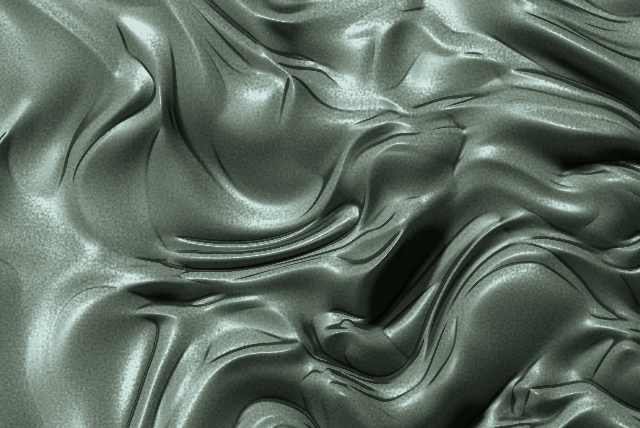
Write a Shadertoy shader that draws this texture.

```glsl
// Crumpled sage green leather: swirling soft folds, satin sheen, dark creases and fine grain.

const vec3  LIGHT        = vec3(-0.45, 0.75, 0.90); // towards the lamp, upper left
const float AMBIENT      = 0.175;
const float DIFFUSE      = 0.43;
const float SHEEN        = 0.21;   // broad satin reflection
const float GLINT        = 0.12;   // tight highlight on the crests
const float SHADOW       = 0.70;
const float SHADOW_SLOPE = 0.88;   // rise that blocks the lamp
const float CREASE       = 0.60;   // darkening inside tight valleys
const float WARP         = 0.36;
const float CURL         = 0.15;
const float FOLD_HEIGHT  = 0.27;
const float RIDGE_HEIGHT = 0.15;
const float PLEAT_HEIGHT = 0.055;
const float GRAIN_SCALE  = 165.0;
const float GRAIN_DEPTH  = 0.13;
const float GRAIN_TONE   = 0.20;
const float STEP         = 0.004;  // slope sampling distance

// Leather tones, evenly spaced in brightness.
const float TONE_DARKEST = 0.09;
const float TONE_SPACING = 0.134;
const vec3 TONES[7] = vec3[7](
    vec3(0.07, 0.09, 0.07), vec3(0.18, 0.22, 0.19), vec3(0.31, 0.36, 0.31),
    vec3(0.42, 0.48, 0.43), vec3(0.54, 0.61, 0.56), vec3(0.67, 0.76, 0.73),
    vec3(0.82, 0.90, 0.88));

vec2 hash22(vec2 p) {
    vec3 a = fract(p.xyx * vec3(0.1031, 0.1030, 0.0973));
    a += dot(a, a.yzx + 33.33);
    return fract((a.xx + a.yz) * a.zy) * 2.0 - 1.0;
}

// Gradient noise, about -0.6 to 0.6.
float noise(vec2 p) {
    vec2 i = floor(p), f = p - i;
    vec2 w = f * f * f * (f * (f * 6.0 - 15.0) + 10.0);
    vec2 o = vec2(0.0, 1.0);
    return mix(mix(dot(hash22(i), f), dot(hash22(i + o.yx), f - o.yx), w.x),
               mix(dot(hash22(i + o), f - o), dot(hash22(i + 1.0), f - 1.0), w.x), w.y);
}

vec2 noise2(vec2 p) {
    return vec2(noise(p), noise(p + vec2(37.2, 81.7)));
}

float softAbs(float x, float radius) {
    return sqrt(x * x + radius * radius);
}

// Height of the draped hide; p.y runs from 0 to 1.
float hideHeight(vec2 p) {
    // Swirl the cloth, then fan the folds: rising below, falling above.
    vec2 q = p + WARP * noise2(p * 1.7 + 11.3);
    q += CURL * noise2(q * 3.7 + 5.1);
    q.y += mix(-0.50, 0.42, p.y) * (p.x - 0.75) * 0.7;

    // Wide rounded folds that meet in sharp valleys.
    float fold = softAbs(noise(q * vec2(2.5, 3.9) + 23.4) - 0.04, 0.020);

    // Narrower crests lean over the wide folds and fade in and out.
    q += vec2(0.12, -0.28) * fold;
    float crumple = smoothstep(-0.25, 0.25, noise(p * 2.3 + 61.8));
    float ridge = softAbs(noise(q * vec2(3.7, 5.6) + 47.9) + 0.03, 0.040);

    // Small pleats pinch the cloth between the crests.
    q += vec2(-0.10, 0.16) * ridge;
    float pleat = softAbs(noise(q * vec2(6.2, 8.6) + 71.2) - 0.05, 0.030);

    return FOLD_HEIGHT * fold
         - RIDGE_HEIGHT * mix(0.6, 1.1, crumple) * ridge
         + PLEAT_HEIGHT * mix(0.25, 1.2, crumple) * pleat
         + 0.20 * noise(p * 1.3 + 3.7);
}

// How far nearby folds stand between the surface and the lamp.
float castShadow(vec2 p, float h) {
    vec2 toLamp = normalize(LIGHT.xy);
    float blocked = 0.0;
    for (int i = 1; i <= 8; i++) {
        float d = 0.015 * float(i);
        blocked = max(blocked, hideHeight(p + toLamp * d) - h - d * SHADOW_SLOPE);
    }
    return smoothstep(0.0, 0.035, blocked);
}

vec3 leatherTone(float brightness) {
    float x = clamp((brightness - TONE_DARKEST) / TONE_SPACING, -0.6, 5.999);
    int i = int(max(x, 0.0));
    return max(mix(TONES[i], TONES[i + 1], x - float(i)), 0.0);
}

void mainImage(out vec4 fragColor, in vec2 fragCoord) {
    vec2 p = fragCoord / iResolution.y;

    // Slope and curvature of the folds
    vec2 e = vec2(STEP, 0.0);
    float h = hideHeight(p);
    float right = hideHeight(p + e.xy), left = hideHeight(p - e.xy);
    float above = hideHeight(p + e.yx), below = hideHeight(p - e.yx);
    vec2 slope = vec2(right - left, above - below) / (2.0 * STEP);
    float hollow = (right + left + above + below - 4.0 * h) / STEP;

    // Pebbled grain
    vec2 grain = noise2(p * GRAIN_SCALE);
    slope += GRAIN_DEPTH * grain;

    // Satin lighting
    vec3 normal = normalize(vec3(-slope, 1.0));
    vec3 lamp = normalize(LIGHT);
    float facing = max(dot(normal, lamp), 0.0);
    float gloss = max(dot(normal, normalize(lamp + vec3(0.0, 0.0, 1.0))), 0.0);
    float brightness = AMBIENT + DIFFUSE * facing
                     + SHEEN * pow(gloss, 18.0) + GLINT * pow(gloss, 70.0);

    // Shadows, creases and a slight falloff away from the lamp
    brightness *= 1.0 - SHADOW * castShadow(p, h);
    brightness *= 1.0 - CREASE * smoothstep(0.06, 0.6, hollow);
    brightness *= 1.0 + 0.10 * (p.y - 0.5) - 0.06 * (p.x - 0.75);
    brightness *= 1.0 + GRAIN_TONE * (grain.x + grain.y);

    fragColor = vec4(leatherTone(brightness), 1.0);
}
```
